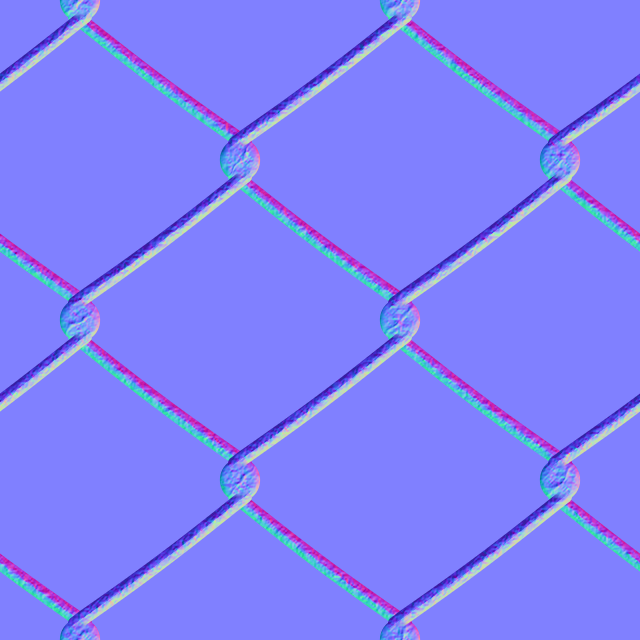
Write a Shadertoy shader that draws this texture map.

```glsl
// Tiling normal map of a chain-link wire fence with rough twisted knots.

const float REPEATS = 2.0;                     // mesh cells across and down
const float CELL = 1.0 / REPEATS;
const vec2 KNOT_ORIGIN = vec2(0.125, 0.0);
const vec2 KNOT_RADIUS = vec2(0.0314, 0.0335);
const float WIRE_RADIUS = 0.0113;
const float WIRE_REACH = 0.0312;               // wire end above or below its knot
const float WIRE_OVERRUN = 1.06;               // stretch of the wire into the knot
const float WIRE_SAG = 0.004;
const float WIRE_ROUNDNESS = 0.4;              // lower gives steeper flanks
const float WIRE_GRAIN = 1.5;
const float KNOT_GRAIN = 1.5;
const float KNOT_RIM_POWER = 4.0;
const vec2 KNOT_LEAN = vec2(-0.04, -0.14);
const vec2 CREASE_NORMAL = vec2(-0.74, 0.67);
const float CREASE_WIDTH = 0.0028;
const float CREASE_DEPTH = 1.3;
const float GRAIN_STEP = 0.0013;
const float MAX_TILT = 0.96;
const float PI = 3.14159265;

// Integer hash, 0 to 1
float hash(ivec2 cell) {
    uint h = uint(cell.x) * 1597334677u ^ uint(cell.y) * 3812015801u;
    h = (h ^ (h >> 16)) * 2246822519u;
    h = (h ^ (h >> 13)) * 3266489917u;
    return float((h ^ (h >> 16)) & 65535u) / 65535.0;
}

// Value noise that wraps over the unit square
float wrappedNoise(vec2 uv, float cells) {
    vec2 p = uv * cells;
    vec2 base = floor(p);
    vec2 f = p - base;
    f = f * f * (3.0 - 2.0 * f);
    ivec2 a = ivec2(mod(base, cells));
    ivec2 b = ivec2(mod(base + 1.0, cells));
    return mix(mix(hash(a), hash(ivec2(b.x, a.y)), f.x),
               mix(hash(ivec2(a.x, b.y)), hash(b), f.x), f.y);
}

float grainHeight(vec2 uv) {
    return 0.7 * wrappedNoise(uv, 84.0)
         + 0.5 * wrappedNoise(uv, 176.0)
         + 0.45 * wrappedNoise(uv, 320.0);
}

// Surface tilt caused by the grain
vec2 grainTilt(vec2 uv) {
    vec2 e = vec2(GRAIN_STEP, 0.0);
    return vec2(grainHeight(uv - e.xy) - grainHeight(uv + e.xy),
                grainHeight(uv - e.yx) - grainHeight(uv + e.yx));
}

vec2 wrapCell(vec2 p) {
    return p - CELL * round(p / CELL);
}

vec2 shorter(vec2 a, vec2 b) {
    return dot(a, a) < dot(b, b) ? a : b;
}

// Half of a wire, from its middle to its end; rise is 1 climbing, -1 falling
vec2 wireSpan(float rise) {
    return vec2(0.25 * CELL, rise * (0.25 * CELL - WIRE_REACH));
}

// Offset from a sagging segment running from -span to span
vec2 segmentOffset(vec2 p, vec2 span) {
    p.y += WIRE_SAG * max(0.0, cos(0.5 * PI * p.x / span.x));
    return p - span * clamp(dot(p, span) / dot(span, span), -WIRE_OVERRUN, WIRE_OVERRUN);
}

vec2 wireOffset(vec2 uv, float rise) {
    vec2 p = uv - KNOT_ORIGIN - 0.25 * CELL * vec2(1.0, rise);
    vec2 span = wireSpan(rise);
    return shorter(segmentOffset(wrapCell(p), span),
                   segmentOffset(wrapCell(p - 0.5 * CELL), span));
}

// Normal colour with green pointing down
vec3 encodeNormal(vec2 tilt) {
    tilt *= min(1.0, MAX_TILT / max(length(tilt), 0.0001));
    vec3 n = vec3(tilt.x, -tilt.y, sqrt(1.0 - dot(tilt, tilt)));
    return 0.5 + 0.5 * n;
}

vec3 wireColor(vec2 offset, float rise, vec2 grain) {
    vec2 side = normalize(wireSpan(rise).yx * vec2(-1.0, 1.0));
    float t = clamp(dot(offset, side) / WIRE_RADIUS, -1.0, 1.0);
    vec2 flank = 0.95 * side * sign(t) * pow(abs(t), WIRE_ROUNDNESS);
    return encodeNormal(flank + grain * WIRE_GRAIN * (1.0 - 0.7 * abs(t)));
}

vec3 knotColor(vec2 offset, vec2 uv, vec2 grain) {
    vec2 p = offset / KNOT_RADIUS;
    float r = min(length(p), 1.0);
    vec2 rim = p * pow(r, KNOT_RIM_POWER - 1.0);
    float wander = 0.014 * (wrappedNoise(uv, 56.0) - 0.5);
    float s = (dot(offset, CREASE_NORMAL) + wander) / CREASE_WIDTH;
    vec2 crease = CREASE_NORMAL * s * exp(-s * s) * CREASE_DEPTH;
    return encodeNormal(rim + KNOT_LEAN + (crease + grain * KNOT_GRAIN) * (1.0 - 0.7 * r * r));
}

float coverage(float dist, float pixel) {
    return clamp(0.5 - dist / pixel, 0.0, 1.0);
}

void mainImage(out vec4 fragColor, in vec2 fragCoord) {
    vec2 uv = fragCoord / iResolution.xy;
    float pixel = 1.0 / min(iResolution.x, iResolution.y);
    vec2 grain = grainTilt(uv);
    vec2 falling = wireOffset(uv, -1.0);
    vec2 climbing = wireOffset(uv, 1.0);
    vec2 p = uv - KNOT_ORIGIN;
    vec2 knot = shorter(wrapCell(p), wrapCell(p - 0.5 * CELL));
    float knotR = length(knot / KNOT_RADIUS);

    // Flat ground, falling wires, knots, then climbing wires fading into the knots
    vec3 color = encodeNormal(vec2(0.0));
    color = mix(color, wireColor(falling, -1.0, grain), coverage(length(falling) - WIRE_RADIUS, pixel));
    color = mix(color, knotColor(knot, uv, grain), coverage((knotR - 1.0) * KNOT_RADIUS.x, pixel));
    float fade = smoothstep(0.55, 0.95, knotR);
    color = mix(color, wireColor(climbing, 1.0, grain), fade * coverage(length(climbing) - WIRE_RADIUS, pixel));
    fragColor = vec4(color, 1.0);
}
```
